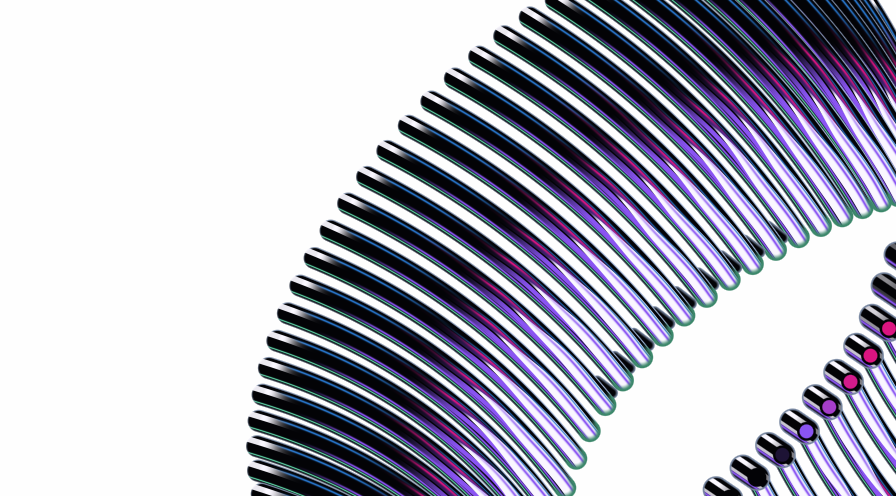
Write a Shadertoy shader that draws this background.

```glsl
// Two coils of glossy black tubing with violet iridescence on a white ground.
// Each tube is a quadratic curve strung between two cubic rails; its length (u)
// and cross-section (v) coordinates drive the crisp reflections along it.

const vec3 PAPER = vec3(0.995);
const vec3 INK = vec3(0.01, 0.012, 0.025);
const vec3 STEEL = vec3(0.47, 0.53, 0.63);
const vec3 VIOLET = vec3(0.54, 0.33, 0.95);
const vec3 PLUM = vec3(0.25, 0.13, 0.45);
const vec3 PINK = vec3(0.86, 0.08, 0.50);
const vec3 AZURE = vec3(0.15, 0.45, 0.78);
const vec3 MINT = vec3(0.34, 0.76, 0.60);
const vec3 PEARL = vec3(0.98, 0.97, 1.0);

vec2 hashGradient(vec2 cell) {
    float h = fract(sin(dot(cell, vec2(127.1, 311.7))) * 4375.5);
    return vec2(cos(h * 6.2832), sin(h * 6.2832));
}

float gradientNoise(vec2 p) {
    vec2 i = floor(p), f = p - i;
    vec2 w = f * f * f * (f * (f * 6.0 - 15.0) + 10.0);
    vec2 e = vec2(0.0, 1.0);
    float low = mix(dot(hashGradient(i), f), dot(hashGradient(i + e.yx), f - e.yx), w.x);
    float high = mix(dot(hashGradient(i + e), f - e), dot(hashGradient(i + e.yy), f - e.yy), w.x);
    return mix(low, high, w.y);
}

float streak(float v, float center, float width) {
    float d = (v - center) / width;
    return exp(-d * d);
}

// Flat band with a crisp border
float band(float v, float center, float halfWidth) {
    return 1.0 - smoothstep(halfWidth - 0.06, halfWidth + 0.06, abs(v - center));
}

float cover(float dist, float px) {
    return clamp(0.5 - dist / px, 0.0, 1.0);
}

// Cubic in Newton form: start, step, bend and twist
vec2 rail(float s, vec2 start, vec2 grow, vec2 bend, vec2 twist) {
    return start + s * (grow + (s - 1.0) * (bend + (s - 2.0) * twist));
}

// Nearest point on a quadratic curve: (u, signed offset, distance)
vec3 curveCoord(vec2 p, vec2 a, vec2 c, vec2 b) {
    float t = clamp(dot(p - a, b - a) / dot(b - a, b - a), 0.0, 1.0);
    for (int n = 0; n < 4; n++) {
        vec2 q = mix(mix(a, c, t), mix(c, b, t), t);
        vec2 slope = 2.0 * mix(c - a, b - c, t);
        t = clamp(t - dot(q - p, slope) / dot(slope, slope), 0.0, 1.0);
    }
    vec2 d = p - mix(mix(a, c, t), mix(c, b, t), t);
    vec2 dir = normalize(mix(c - a, b - c, t));
    return vec3(t, dir.x * d.y - dir.y * d.x, length(d));
}

// Reflections: black at the outer tip, violet then pearl toward the inner end
vec3 chrome(float u, float v, float edge, float seed) {
    float n = gradientNoise(vec2(u * 4.0 + 0.5, seed * 0.37));
    float flow = v + 0.3 * n;
    float mid = smoothstep(0.38, 0.62, u);
    float inner = smoothstep(0.52, 0.9, u);
    vec3 col = mix(INK, AZURE, streak(v, 0.6, 0.1) * smoothstep(0.02, 0.08, u) * (1.0 - smoothstep(0.2, 0.5, u)));
    col = mix(col, PLUM, band(flow, 0.25, 0.22) * mid);
    col = mix(col, PINK, streak(flow, 0.42, 0.12) * streak(u, 0.55 + 0.2 * n, 0.12));
    col = mix(col, VIOLET, band(flow, -0.3, 0.2) * mid);
    col = mix(col, PEARL, band(flow, 0.1, 0.62 * inner) * smoothstep(0.05, 0.2, inner));
    // Hairlines over the dark body and the pale end
    col = mix(col, VIOLET, streak(v, -0.58, 0.1) * smoothstep(0.08, 0.3, u));
    col = mix(col, MINT, streak(v, -0.78, 0.07));
    col = mix(col, VIOLET, streak(flow, 0.28, 0.12) * inner);
    col = mix(col, AZURE, 0.8 * streak(flow, 0.6, 0.08) * mid);
    col = mix(col, INK, 0.7 * streak(v, 0.78, 0.08) * mid);
    // Rims and tip highlights
    float rim = smoothstep(0.84, 0.96, edge) * (0.45 + 0.55 * smoothstep(0.0, 0.5, v));
    col = mix(col, STEEL * (1.0 + 0.3 * mid), rim);
    col = mix(col, MINT * 0.7, streak(u, 1.0, 0.018) * smoothstep(0.35, 0.9, edge));
    return mix(col, PEARL, band(v, 0.38, 0.26) * streak(u, 0.01, 0.04));
}

// Large coil sweeping from the lower left to the upper right
vec3 paintArch(vec3 col, vec2 p, float px) {
    const float R = 0.0222;
    for (int n = 0; n < 36; n++) {
        float i = 32.0 - float(n);
        vec2 a = rail(i / 5.0, vec2(0.516, 0.014), vec2(0.014, 0.2535), vec2(0.0552, 0.0117), vec2(-0.0052, -0.0066));
        vec2 b = rail((i - 8.0) / 5.0, vec2(1.143, 0.014), vec2(0.155, 0.263), vec2(0.034, -0.0376), vec2(-0.0117, 0.0));
        // Dark far side of the loop peeking out beside the inner end
        if (i > 10.0 && i < 20.0) {
            vec2 back = b + vec2(-0.02, 0.05), front = b + vec2(0.01, 0.027);
            vec3 loopSide = curveCoord(p, back, 0.5 * (back + front), front);
            vec3 shade = mix(INK, STEEL, smoothstep(0.005, 0.012, loopSide.z));
            col = mix(col, shade, cover(loopSide.z - 0.012, px));
        }
        vec2 inset = R * normalize(b - a);
        a += 0.7 * inset;
        b -= 0.2 * inset;
        vec2 chord = b - a;
        float bulge = mix(0.2, 0.105, smoothstep(2.0, 13.0, i));
        vec2 c = 0.5 * (a + b) + bulge * vec2(-chord.y, chord.x);
        vec3 k = curveCoord(p, a, c, b);
        float u = k.x - 0.08 * smoothstep(20.0, 28.0, i) * (1.0 - k.x);
        col = mix(col, chrome(u, k.y / R, k.z / R, i), cover(k.z - R, px));
    }
    return col;
}

// Small coil in the lower right: pale strands, dark caps and coloured cut ends
vec3 paintChain(vec3 col, vec2 p, float px) {
    for (int n = 0; n < 14; n++) {
        float k = 11.0 - float(n);
        float dark = smoothstep(5.0, 8.0, k);
        vec2 hub = vec2(1.526, 0.0375) + k * vec2(0.0528, 0.0446) + k * k * vec2(-0.0014, 0.0009);
        vec2 foot = hub + vec2(0.19, -0.27);
        vec3 s = curveCoord(p, hub, hub + vec2(0.07, -0.14), foot);
        float pale = mix(0.9, 0.62, smoothstep(0.1, 0.8, s.x)) - 0.3 * dark;
        col = mix(col, chrome(pale, s.y / 0.022, s.z / 0.022, k + 50.0), cover(s.z - 0.022, px));

        vec2 crown = hub + vec2(-0.028, 0.019) * (1.0 + 0.8 * dark);
        vec3 cap = curveCoord(p, crown, 0.5 * (crown + hub), hub);
        float v = cap.y / 0.027;
        vec3 shell = mix(INK, PEARL, band(v, 0.42, 0.17) * (1.0 - 0.5 * cap.x) * (1.0 - 0.6 * dark));
        shell = mix(shell, PEARL, 0.8 * band(v, -0.5, 0.12) * (1.0 - dark));
        shell = mix(shell, VIOLET, streak(v, -0.7, 0.1));
        shell = mix(shell, STEEL, smoothstep(0.8, 0.95, cap.z / 0.027));
        col = mix(col, shell, cover(cap.z - 0.027, px));

        float disc = length(p - hub);
        vec3 cut = mix(INK, mix(VIOLET, PINK, smoothstep(2.0, 4.5, k)), smoothstep(0.6, 2.0, k));
        col = mix(col, INK, cover(disc - 0.019, px));
        col = mix(col, cut, cover(disc - 0.014, px));
    }
    return col;
}

void mainImage(out vec4 fragColor, in vec2 fragCoord) {
    float px = 1.2 / iResolution.y;
    vec2 p = fragCoord / iResolution.y;
    vec3 col = paintChain(PAPER, p, px);
    fragColor = vec4(paintArch(col, p, px), 1.0);
}
```
